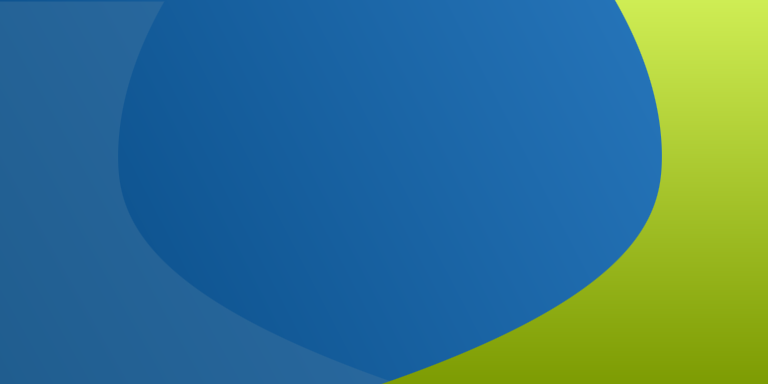
Give the GLSL for this background, as a Shadertoy shader.

```glsl
// A blue rounded drop between a pale blue left panel and a lime right panel.
// One mirrored power curve gives both sides of the drop; each area is filled
// with a linear gradient. Units: canvas height = 1, origin at the lower left.

// Half width of the drop at height y; it turns negative below the lower tip.
float dropHalfWidth(float y) {
    float d = y - 0.596;
    return d > 0.0 ? 0.708 - 0.1224 * pow(d / 0.404, 1.9)
                   : 0.708 - 0.708 * pow(-d / 0.5885, 2.36);
}

// Smooth coverage of the region where d is positive.
float coverage(float d) {
    return clamp(0.5 + d / max(fwidth(d), 1e-5), 0.0, 1.0);
}

void mainImage(out vec4 fragColor, in vec2 fragCoord) {
    vec2 p = fragCoord / iResolution.y;
    p.x += 1.0 - 0.5 * iResolution.x / iResolution.y; // keep the layout centred

    float halfWidth = dropHalfWidth(p.y);
    float fromAxis = p.x - 1.0156;

    // Gradients of the three areas
    float blueRamp = clamp(0.58 * p.x + 0.3 * p.y - 0.3, 0.0, 1.0);
    vec3 blue = mix(vec3(0.057, 0.33, 0.567), vec3(0.15, 0.46, 0.73), blueRamp);
    float paleRamp = clamp(0.8 * p.x + 0.45 * p.y, 0.0, 1.0);
    vec3 paleBlue = mix(vec3(0.125, 0.365, 0.56), vec3(0.165, 0.415, 0.63), paleRamp);
    vec3 lime = mix(vec3(0.49, 0.61, 0.01), vec3(0.81, 0.93, 0.33), p.y);

    // Left panel stops just short of the top edge; the lime panel lies above all
    float leftPanel = coverage(-fromAxis - halfWidth) * coverage(0.996 - p.y);
    float rightPanel = coverage(fromAxis - halfWidth);
    vec3 color = mix(blue, paleBlue, leftPanel);
    color = mix(color, lime, rightPanel);

    fragColor = vec4(color, 1.0);
}
```
